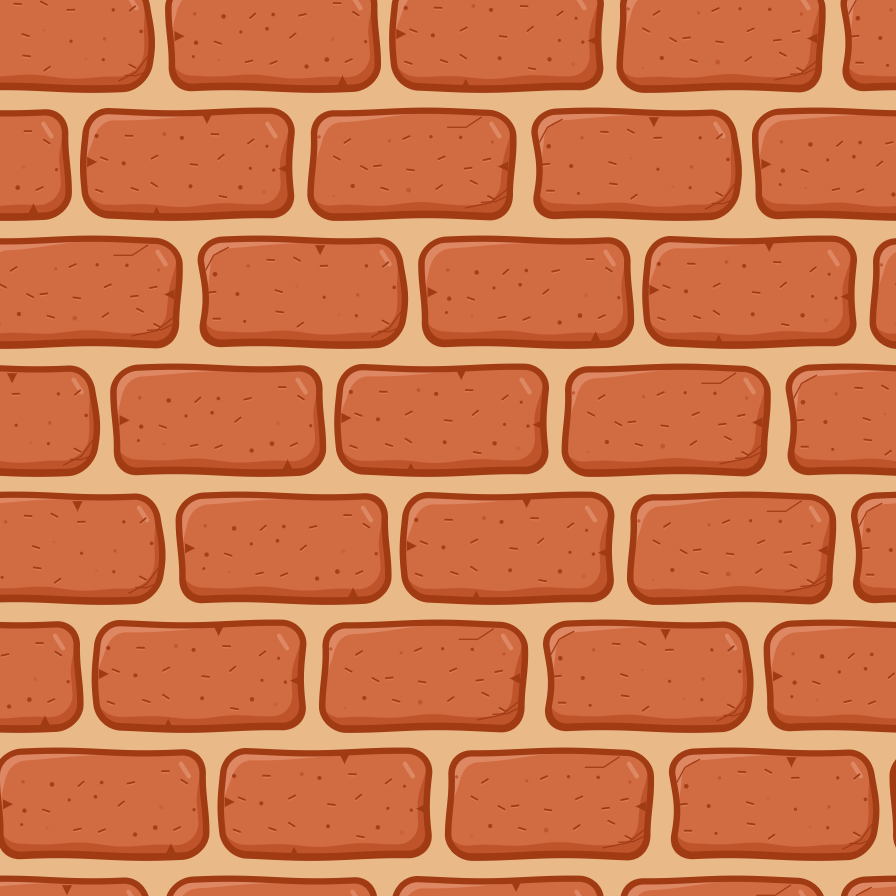
Reproduce this pattern procedurally as a WebGL 1 fragment shader.

```glsl
precision highp float;

uniform vec2 u_resolution;

const float COLUMNS = 4.0;
const float ROWS = 7.0;
const vec3 MORTAR = vec3(0.915, 0.73, 0.53);
const vec3 OUTLINE = vec3(0.63, 0.23, 0.08);
const vec3 CLAY = vec3(0.82, 0.42, 0.26);
const vec3 SHADE = vec3(0.75, 0.33, 0.17);
const vec3 LIGHT = vec3(0.87, 0.53, 0.39);

float hash(vec2 p) {
  vec3 q = fract(vec3(p.xyx) * 0.1031);
  q += dot(q, q.yzx + 33.33);
  return fract((q.x + q.y) * q.z);
}

float cover(float d, float px) {
  return clamp(0.5 - d / px, 0.0, 1.0);
}

float roundBox(vec2 p, vec2 halfSize, float radius) {
  vec2 q = abs(p) - halfSize + radius;
  return length(max(q, 0.0)) + min(max(q.x, q.y), 0.0) - radius;
}

float segment(vec2 p, vec2 a, vec2 b) {
  vec2 ab = b - a;
  return length(p - a - ab * clamp(dot(p - a, ab) / dot(ab, ab), 0.0, 1.0));
}

// Thin line that bows sideways between its ends
float scratch(vec2 p, vec2 a, vec2 b, float bow) {
  vec2 mid = 0.5 * (a + b) + bow * vec2(a.y - b.y, b.x - a.x);
  return min(segment(p, a, mid), segment(p, mid, b)) - 0.0028;
}

// Triangular chip opening from its tip toward the brick edge
float chip(vec2 p, vec2 tip, vec2 dir) {
  vec2 q = vec2(dot(p - tip, dir), dot(p - tip, vec2(-dir.y, dir.x)));
  return max(0.87 * (abs(q.y) - 0.5 * q.x), q.x - 0.045);
}

// Horizontal shift of each course, in brick pitches
float courseShift(float row) {
  if (row < 0.5) return 1.219;
  if (row < 1.5) return 3.839;
  if (row < 2.5) return 2.349;
  if (row < 3.5) return 0.974;
  if (row < 4.5) return 1.266;
  if (row < 5.5) return 3.891;
  return 0.453;
}

// Chips and scratches of the four brick kinds
float damage(vec2 p, float kind) {
  if (kind < 0.5)
    return min(chip(p, vec2(-0.395, 0.0), vec2(-1.0, 0.0)),
               chip(p, vec2(0.31, -0.175), vec2(0.0, -1.0)));
  if (kind < 1.5)
    return min(min(chip(p, vec2(-0.405, 0.01), vec2(-1.0, 0.0)),
                   chip(p, vec2(0.405, -0.02), vec2(1.0, 0.0))),
               min(chip(p, vec2(0.085, 0.18), vec2(0.0, 1.0)),
                   chip(p, vec2(-0.14, -0.19), vec2(0.0, -1.0))));
  if (kind < 2.5)
    return min(min(chip(p, vec2(0.385, -0.01), vec2(1.0, 0.0)),
                   scratch(p, vec2(0.16, 0.165), vec2(0.31, 0.21), -0.15)),
               min(scratch(p, vec2(0.24, -0.195), vec2(0.44, -0.1), -0.12),
                   scratch(p, vec2(0.31, -0.17), vec2(0.43, -0.14), -0.1)));
  return min(min(chip(p, vec2(0.08, 0.165), vec2(0.0, 1.0)),
                 scratch(p, vec2(-0.43, 0.1), vec2(-0.33, 0.2), 0.15)),
             min(scratch(p, vec2(0.31, -0.2), vec2(0.44, -0.09), -0.12),
                 scratch(p, vec2(0.34, -0.175), vec2(0.43, -0.16), -0.1)));
}

// Scattered dashes, dark dots and faint dots
vec3 addSpecks(vec3 color, vec2 p, float kind, float px) {
  vec2 size = vec2(0.125, 0.115);
  vec2 cell = floor(p / size + 0.5);
  if (abs(cell.x) > 3.5 || abs(cell.y) > 1.5) return color;
  vec2 seed = cell + vec2(11.0 + 17.0 * kind, 5.0);
  vec2 jitter = vec2(hash(seed), hash(seed + 71.3)) - 0.5;
  vec2 q = p - cell * size - jitter * vec2(0.08, 0.07);
  float style = hash(seed + 37.7);
  float angle = mix(-0.6, 0.8, hash(seed + 53.1));
  vec2 reach = 0.015 * vec2(cos(angle), sin(angle));
  if (style < 0.5) {
    color = mix(color, LIGHT, 0.6 * cover(segment(q + vec2(0.0, 0.007), -reach, reach) - 0.003, px));
    return mix(color, OUTLINE, cover(segment(q, -reach, reach) - 0.004, px));
  }
  float dotMask = cover(length(q) - mix(0.006, 0.011, hash(seed + 19.9)), px);
  return mix(color, style < 0.75 ? OUTLINE : SHADE, dotMask * (style < 0.9 ? 0.9 : 0.4));
}

vec3 brick(vec2 p, float kind, float px) {
  // Hand-drawn wobble of the sides
  float sway = kind > 2.5 ? 0.014 : 0.008;
  vec2 w = p + vec2(sway * sin(13.0 * p.y + 1.7 * kind), 0.006 * sin(8.0 * p.x + 2.1 * kind));
  vec2 halfSize = vec2(kind < 1.5 ? 0.474 : 0.459, 0.247);
  vec2 innerSize = halfSize - vec2(0.029, 0.031);
  vec2 c = w - vec2(0.0, 0.003);
  float inner = roundBox(c, innerSize, 0.085);

  // Lit upper left rim and shaded lower right rim
  float taper = 0.03 * (smoothstep(-0.35, 0.1, p.x) + 1.0 - smoothstep(0.0, 0.15, p.y));
  float lit = taper - roundBox(c - vec2(0.028, -0.026), innerSize, 0.085);
  float ripple = 0.005 * sin(19.0 * p.x + 2.0 * kind) + 0.03 * smoothstep(0.0, 0.18, p.y);
  float dim = ripple - roundBox(c - vec2(-0.024, 0.033), innerSize, 0.1);
  vec3 face = mix(CLAY, SHADE, cover(dim, px));
  face = mix(face, LIGHT, cover(lit, px));
  face = mix(face, LIGHT, cover(segment(p, vec2(0.355, 0.18), vec2(0.39, 0.125)) - 0.01, px));
  face = addSpecks(face, p, kind, px);
  face = mix(face, OUTLINE, cover(damage(p, kind), px));

  vec3 color = mix(MORTAR, OUTLINE, cover(roundBox(w, halfSize, 0.115), px));
  return mix(color, face, cover(inner, px));
}

void main() {
  float side = min(u_resolution.x, u_resolution.y);
  vec2 uv = gl_FragCoord.xy / side;
  float course = (1.0 - uv.y) * ROWS - 0.283;
  float row = floor(course + 0.5);
  float along = uv.x * COLUMNS - courseShift(mod(row, ROWS)) + 0.5;
  float kind = mod(floor(along), COLUMNS);
  vec2 local = vec2(fract(along) - 0.5, (row - course) * COLUMNS / ROWS);
  gl_FragColor = vec4(brick(local, kind, COLUMNS / side), 1.0);
}
```
